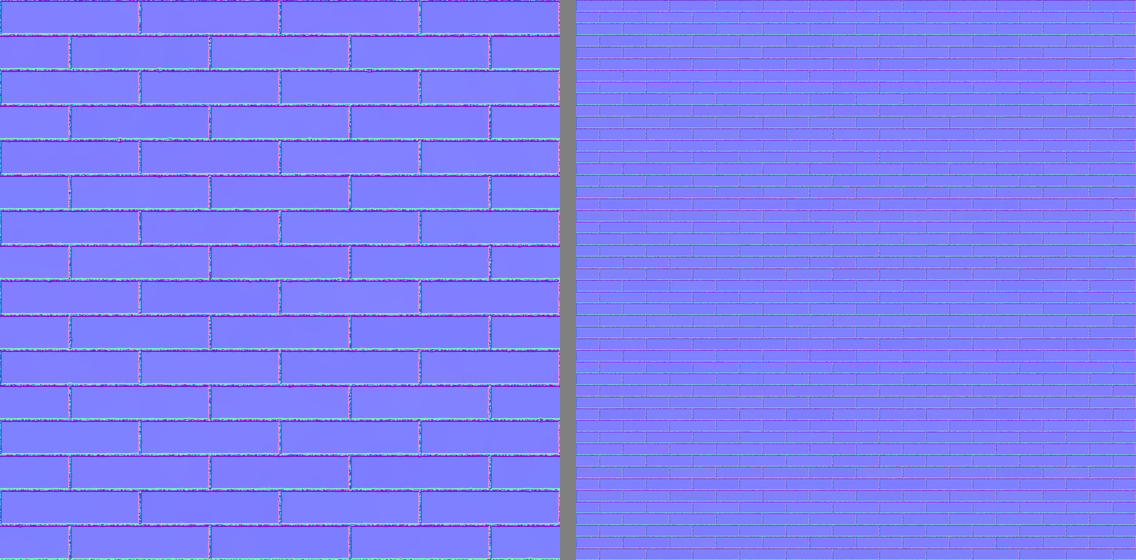
Left: one tile. Right: repeated 3 by 3.
A WebGL 1 fragment shader for this texture map:

```glsl
precision highp float;
// Tangent-space normal map of a running-bond brick wall with thin gritty mortar joints.

uniform vec2 u_resolution;

#define COLUMNS 4.0          // bricks across
#define ROWS 16.0            // courses up, even so that the bond wraps
#define JOINT_HALF 0.0036    // joint centre to brick face
#define MORTAR_HALF 0.0010   // joint centre to foot of the bevel
#define BEVEL_SLOPE 1.35     // steepness of the brick edges
#define GRIT_CELLS 288.0     // mortar grain cells across
#define GRIT_SLOPE 2.6       // roughness of the mortar
#define EDGE_WOBBLE 0.0006   // unevenness of the brick edges
#define CHIP_DEPTH 0.0016    // size of rare edge chips
#define BRICK_TILT 0.022     // random lean of each brick
#define FACE_WAVE 0.012      // faint undulation of the faces
#define SAMPLES 3            // antialiasing samples per axis

vec2 hash2(vec2 cell) {
  vec3 q = fract(cell.xyx * vec3(0.1031, 0.1030, 0.0973));
  q += dot(q, q.yzx + 33.33);
  return fract((q.xx + q.yz) * q.zy);
}

// Gradient noise that wraps after a whole number of cells.
float cornerNoise(vec2 cell, vec2 offset, float period) {
  float angle = 6.28319 * hash2(mod(cell, period) + 7.0).x;
  return dot(vec2(cos(angle), sin(angle)), offset);
}

float gradientNoise(vec2 p, float period) {
  vec2 i = floor(p);
  vec2 f = p - i;
  vec2 u = f * f * f * (f * (f * 6.0 - 15.0) + 10.0);
  vec2 e = vec2(1.0, 0.0);
  float low = mix(cornerNoise(i, f, period), cornerNoise(i + e, f - e, period), u.x);
  float high = mix(cornerNoise(i + e.yx, f - e.yx, period),
                   cornerNoise(i + e.xx, f - e.xx, period), u.x);
  return mix(low, high, u.y);
}

vec2 noisePair(vec2 p, float cells) {
  return vec2(gradientNoise(p * cells, cells),
              gradientNoise(p * cells + vec2(17.5, 41.5), cells));
}

vec3 wallNormal(vec2 p) {
  // Running bond: every other course is shifted by half a brick.
  float row = floor(p.y * ROWS);
  float shift = 0.5 * (1.0 - mod(row, 2.0));
  vec2 grid = vec2(p.x * COLUMNS + shift, p.y * ROWS);
  vec2 brick = mod(floor(grid), vec2(COLUMNS, ROWS));

  // Signed offset from the nearest joint on each axis.
  vec2 fromJoint = (fract(grid + 0.5) - 0.5) / vec2(COLUMNS, ROWS);
  vec2 away = abs(fromJoint);
  bool upright = away.x < away.y;
  float edge = min(away.x, away.y);

  // Worn edges: small wobble and a few chips.
  edge += EDGE_WOBBLE * gradientNoise(p * 96.0, 96.0);
  edge -= CHIP_DEPTH * smoothstep(0.38, 0.6, gradientNoise(p * 56.0 + 0.5, 56.0));

  // Brick face: a slight lean and a broad wave.
  vec2 face = (hash2(brick + 3.0) - 0.5) * 2.0 * BRICK_TILT;
  face += FACE_WAVE * noisePair(p, 12.0);

  // Bevel faces outward in x, with the green axis pointing down.
  vec2 outward = upright ? vec2(-sign(fromJoint.x), 0.0) : vec2(0.0, sign(fromJoint.y));
  float bevel = smoothstep(MORTAR_HALF * 0.4, MORTAR_HALF * 1.5, edge)
              * (1.0 - smoothstep(JOINT_HALF * 0.85, JOINT_HALF * 1.1, edge));

  // Grit fills the joint and creeps up the right-hand brick edges.
  float reach = (upright && fromJoint.x < 0.0) ? JOINT_HALF : JOINT_HALF * 0.7;
  float grit = 1.0 - smoothstep(MORTAR_HALF * 0.8, reach, edge);

  vec2 slope = face + outward * bevel * BEVEL_SLOPE;
  slope += noisePair(p, GRIT_CELLS) * grit * GRIT_SLOPE;
  return normalize(vec3(slope, 1.0));
}

void main() {
  vec3 colour = vec3(0.0);
  for (int j = 0; j < SAMPLES; j++) {
    for (int i = 0; i < SAMPLES; i++) {
      vec2 jitter = (vec2(float(i), float(j)) + 0.5) / float(SAMPLES) - 0.5;
      colour += wallNormal((gl_FragCoord.xy + jitter) / u_resolution) * 0.5 + 0.5;
    }
  }
  gl_FragColor = vec4(colour / float(SAMPLES * SAMPLES), 1.0);
}
```
